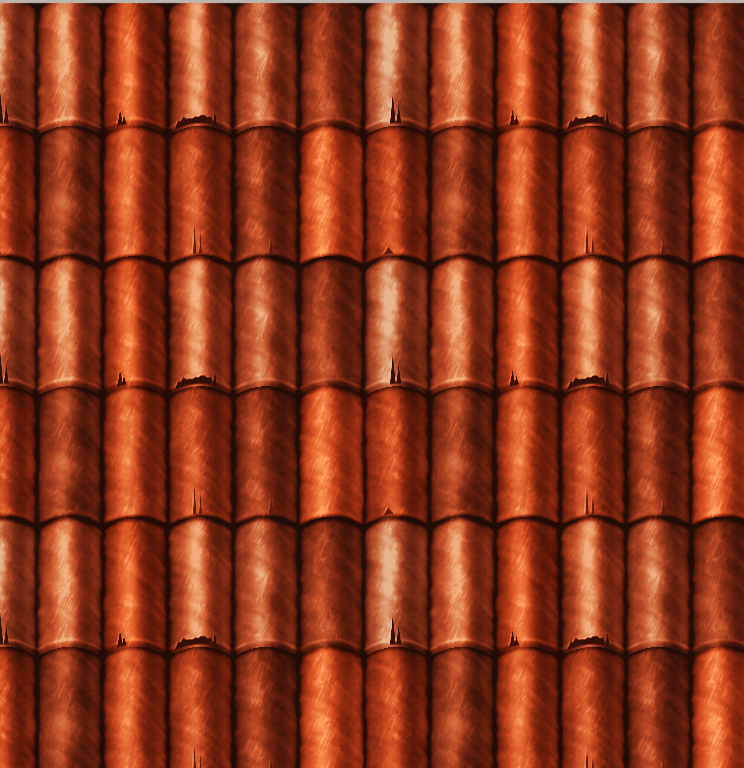
Write a Shadertoy shader that draws this texture.

```glsl
// Weathered clay roof: columns of barrel tiles with arched overlaps.
// Each tile gets a tone from its round profile, brush noise, joints and chips;
// a clay ramp turns tone into colour. Tiles recur every 6 columns and 2 rows.

const float COLUMNS = 11.743;   // tile widths per canvas height
const float TILE_LENGTH = 1.992; // in tile widths
const float ARCH = 0.16;        // rise of the overlap arc

// Per tile: tone lift, warmth, gloss
const vec3 GLAZE[12] = vec3[12](
    vec3(0.45, 0.4, 1.0), vec3(0.0, 0.9, 0.95), vec3(0.4, 0.4, 1.1),
    vec3(0.3, 0.25, 0.9), vec3(-0.2, 0.35, 0.5), vec3(0.5, 0.1, 1.2),
    vec3(-0.2, 0.3, 0.65), vec3(0.2, 0.8, 0.95), vec3(0.1, 0.7, 0.75),
    vec3(-0.3, 0.4, 0.65), vec3(0.65, 0.9, 0.85), vec3(0.1, 0.8, 0.65));

// Per chip: tile index, position across, height, half width
const vec4 CHIPS[10] = vec4[10](
    vec4(5, 0.44, 0.48, 0.045), vec4(5, 0.53, 0.30, 0.04),
    vec4(1, 0.27, 0.25, 0.05), vec4(1, 0.33, 0.15, 0.04),
    vec4(2, 0.42, 0.12, 0.33), vec4(2, 0.72, 0.23, 0.035),
    vec4(8, 0.41, 0.46, 0.025), vec4(8, 0.50, 0.30, 0.022),
    vec4(9, 0.58, 0.24, 0.04), vec4(11, 0.37, 0.12, 0.09));

float hash(vec2 p) {
    p = fract(p * vec2(0.1031, 0.1137));
    p += dot(p, p.yx + 33.33);
    return fract((p.x + p.y) * p.x * 7.31);
}

float noise(vec2 p) {
    vec2 i = floor(p), f = fract(p);
    f = f * f * (3.0 - 2.0 * f);
    return mix(mix(hash(i), hash(i + vec2(1, 0)), f.x),
               mix(hash(i + vec2(0, 1)), hash(i + vec2(1, 1)), f.x), f.y);
}

float fbm(vec2 p) {
    float sum = 0.0, gain = 0.5;
    for (int i = 0; i < 4; i++) {
        sum += gain * noise(p);
        p = p * 2.03 + 17.0;
        gain *= 0.5;
    }
    return sum / 0.9375;
}

float bump(float x, float width) {
    return exp(-x * x / (width * width));
}

// Noise stretched along a unit direction
float strokes(vec2 p, vec2 along, vec2 scale) {
    return noise(vec2(dot(p, along), dot(p, vec2(-along.y, along.x))) * scale + 60.0);
}

// Clay colours from soot (0) to bare highlight (6)
vec3 clay(float tone) {
    vec3 c = mix(vec3(0.13, 0.045, 0.025), vec3(0.24, 0.07, 0.03), clamp(tone, 0.0, 1.0));
    c = mix(c, vec3(0.40, 0.12, 0.05), clamp(tone - 1.0, 0.0, 1.0));
    c = mix(c, vec3(0.56, 0.19, 0.09), clamp(tone - 2.0, 0.0, 1.0));
    c = mix(c, vec3(0.75, 0.30, 0.15), clamp(tone - 3.0, 0.0, 1.0));
    c = mix(c, vec3(0.85, 0.46, 0.27), clamp(tone - 4.0, 0.0, 1.0));
    return mix(c, vec3(0.93, 0.67, 0.48), clamp(tone - 5.0, 0.0, 1.0));
}

// Coverage of a splinter rising from the lower lip; wide ones are jagged
float chip(vec2 p, float height, float halfWidth, float soft) {
    float top = height * min(1.0, (1.0 - abs(p.x) / halfWidth) * max(1.0, halfWidth * 12.0));
    top *= 0.75 + 0.5 * noise(vec2(p.x * 22.0 + 40.0, 3.0));
    float slope = max(1.0, 0.3 * height / halfWidth);
    return smoothstep(-soft * slope, soft * slope, top - p.y) * smoothstep(-0.01, 0.03, p.y);
}

// Shade a tile at p = (across, down from its top)
vec3 shadeTile(vec2 p, int tile, float soft) {
    vec3 glaze = GLAZE[tile];
    bool upper = tile < 6;
    float seed = float(tile) * 7.3, up = TILE_LENGTH - p.y;
    vec2 q = p + seed;
    float blotch = fbm(q * vec2(3.5, 2.2)) - 0.5;
    float brush = strokes(q, vec2(0.83, 0.56), vec2(2.5, 13.0)) - 0.5;
    float grain = fbm(q * 20.0) - 0.5;

    // Rounded profile with a broken highlight and a shaded right flank
    float crest = 0.34 + 0.08 * hash(vec2(seed, 4.0)) + 0.1 * blotch;
    float shine = bump(p.x - crest, 0.17);
    float tone = 2.75 + glaze.x + 2.3 * glaze.z * shine;
    tone -= 1.25 * bump(p.x - 0.74, 0.16) * (0.9 + 1.2 * blotch);
    tone += 1.9 * blotch + 0.65 * brush + 0.7 * grain;

    // Fine pale scratches around the crest
    float hair = 1.0 - abs(2.0 * strokes(q, vec2(0.42, -0.907), vec2(4.0, 24.0)) - 1.0);
    tone += 0.9 * pow(hair, 7.0) * bump(p.x - crest - 0.05, 0.25) * smoothstep(0.3, 0.6, noise(q * 6.0));

    // Seams between columns
    float edge = min(p.x, 1.0 - p.x) + 0.03 * (noise(q * vec2(3.0, 9.0)) - 0.5);
    tone -= 0.9 * (1.0 - smoothstep(0.02, 0.15, edge)) + 2.2 * bump(max(edge, 0.0), 0.037);

    // Overlap shadow, dark joint line and worn lip
    float wear = noise(q * vec2(7.0, 3.0));
    tone -= 0.6 * exp(-p.y * 5.0) + (upper ? 3.4 : 1.9) * bump(p.y, upper ? 0.06 : 0.05);
    tone -= (upper ? 1.2 : 2.4) * bump(up, 0.03);
    if (upper) tone += 1.5 * wear * bump(up - 0.11, 0.025) - 0.9 * bump(up - 0.05, 0.04);
    else tone += 0.6 * wear * bump(up - 0.08, 0.04);

    // Chips with a pale broken rim on their left
    for (int i = 0; i < 10; i++) {
        vec4 c = CHIPS[i];
        if (int(c.x) != tile) continue;
        vec2 d = vec2(p.x - c.y, up - 0.03);
        float rim = chip(d + vec2(0.025, -0.015), c.z, c.w, soft);
        float hole = chip(d, c.z, c.w, soft);
        tone = mix(tone + 0.8 * rim, upper ? 0.6 : 1.8, hole);
    }
    return clay(tone) * mix(vec3(0.96, 1.06, 1.18), vec3(1.1, 0.94, 0.75), glaze.y);
}

void mainImage(out vec4 fragColor, in vec2 fragCoord) {
    vec2 canvas = vec2(fragCoord.x, iResolution.y - fragCoord.y) / iResolution.y;
    float soft = COLUMNS / iResolution.y;
    vec2 grid = canvas * COLUMNS - vec2(0.566, 0.0);
    float across = fract(grid.x), side = 2.0 * across - 1.0;
    float down = max(grid.y + 0.07 - ARCH * side * side, 0.0) / TILE_LENGTH;
    int tile = int(mod(floor(grid.x), 6.0)) + 6 * int(mod(floor(down), 2.0));
    vec3 color = shadeTile(vec2(across, fract(down) * TILE_LENGTH), tile, soft);

    // Pale strip along the top border
    float strip = 1.0 - smoothstep(0.003, 0.005, canvas.y);
    fragColor = vec4(mix(color, vec3(0.74, 0.71, 0.68), strip), 1.0);
}
```
